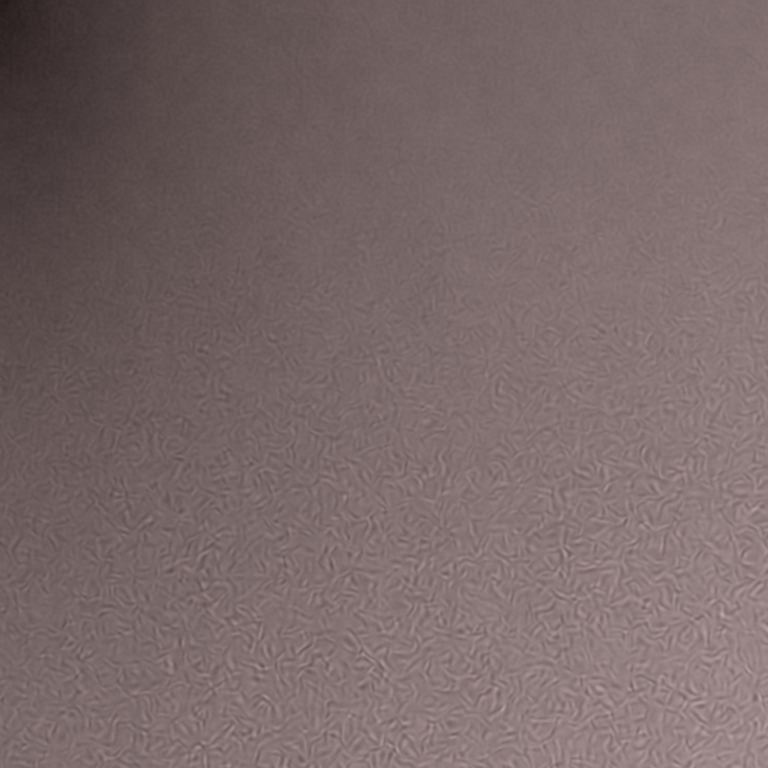
This texture is drawn by a WebGL 1 fragment shader. Its source:

```glsl
precision highp float;

// Dim mauve leather-like sheet, lit from the lower right and fading to a dark upper left corner.
// Short wrinkles are a sum of randomly turned wavelets, one per grid cell; gradient noise
// breaks them up, varies their strength and adds soft mottling and fine grain.

uniform vec2 u_resolution;

const float TAU = 6.2831853;
const vec3 SHADE_COLOR = vec3(0.29, 0.238, 0.238);
const vec3 LIGHT_COLOR = vec3(0.59, 0.515, 0.515);

vec2 hash2(vec2 cell) {
  vec3 q = fract(cell.xyx * vec3(0.1031, 0.1030, 0.0973));
  q += dot(q, q.yzx + 33.33);
  return fract((q.xx + q.yz) * q.zy);
}

float cornerSlope(vec2 cell, vec2 corner, vec2 f) {
  float angle = TAU * hash2(cell + corner).x;
  return dot(vec2(cos(angle), sin(angle)), f - corner);
}

// Gradient noise, roughly -0.7 to 0.7
float gradientNoise(vec2 p) {
  vec2 cell = floor(p);
  vec2 f = fract(p);
  vec2 w = f * f * f * (f * (f * 6.0 - 15.0) + 10.0);
  float low = mix(cornerSlope(cell, vec2(0.0, 0.0), f),
                  cornerSlope(cell, vec2(1.0, 0.0), f), w.x);
  float high = mix(cornerSlope(cell, vec2(0.0, 1.0), f),
                   cornerSlope(cell, vec2(1.0, 1.0), f), w.x);
  return mix(low, high, w.y);
}

// Sum of oriented wavelets; waves is the number of ripples per cell
float wrinkles(vec2 p, float waves, float tightness) {
  vec2 cell = floor(p);
  float sum = 0.0;
  for (int j = -1; j <= 1; j++) {
    for (int i = -1; i <= 1; i++) {
      vec2 id = cell + vec2(float(i), float(j));
      vec2 d = p - id - hash2(id);
      vec2 spin = hash2(id + 71.0);
      float angle = TAU * spin.x;
      float across = dot(d, vec2(cos(angle), sin(angle)));
      float ripple = cos(TAU * (waves * across + spin.y));
      sum += ripple * exp(-tightness * dot(d, d));
    }
  }
  return sum;
}

// Broad light: a slanted ramp less a tall glow of shadow in the upper left
float lightLevel(vec2 uv) {
  float ramp = 0.513 + 0.10 * uv.x - 0.11 * uv.y;
  float cornerDistance = length((uv - vec2(0.0, 1.0)) * vec2(1.1, 0.58));
  return ramp - 0.25 * exp(-4.0 * cornerDistance);
}

// Wrinkles deepen toward the bottom and fade near the left edge
float wrinkleDepth(vec2 uv, vec2 p) {
  float depth = 1.0 - smoothstep(0.0, 0.85, uv.y - 0.12 * uv.x);
  float leftFade = mix(0.6, 1.0, smoothstep(0.0, 0.3, uv.x));
  float patches = 1.0 + 0.8 * gradientNoise(p * 17.0);
  return mix(0.006, 0.056, depth * leftFade) * patches;
}

// Soft blotches at three sizes, from wide to small
float mottling(vec2 p) {
  return 0.010 * gradientNoise(p * vec2(9.0, 4.0))
       + 0.010 * gradientNoise(p * 21.0 + 5.0)
       + 0.014 * gradientNoise(p * 47.0 + 31.0);
}

void main() {
  vec2 uv = gl_FragCoord.xy / u_resolution;
  vec2 p = gl_FragCoord.xy / min(u_resolution.x, u_resolution.y);

  // Bend the lines a little so that they curl, then roughen them
  vec2 bend = vec2(gradientNoise(p * 45.0), gradientNoise(p * 45.0 + 57.0));
  float folds = wrinkles((p + 0.006 * bend) * 68.0, 1.4, 3.8);
  folds += 0.9 * gradientNoise(p * 88.0 + 7.0);

  float level = lightLevel(uv) + mottling(p);
  level += wrinkleDepth(uv, p) * folds;
  level += 0.022 * gradientNoise(p * 185.0 + 19.0);

  float tone = (level - SHADE_COLOR.r) / (LIGHT_COLOR.r - SHADE_COLOR.r);
  vec3 color = mix(SHADE_COLOR, LIGHT_COLOR, tone);
  gl_FragColor = vec4(clamp(color, 0.0, 1.0), 1.0);
}
```
